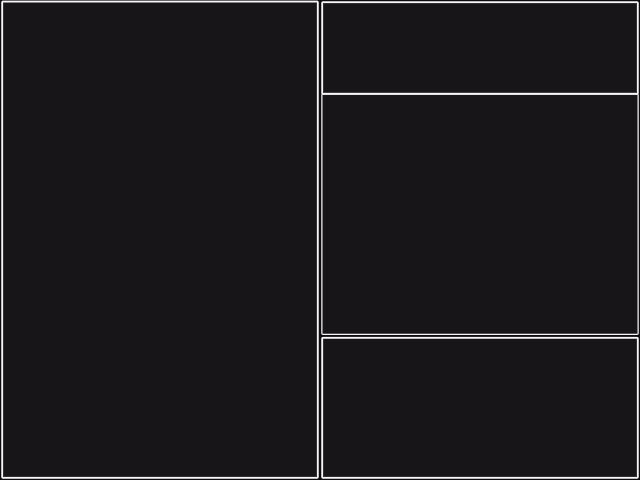
A WebGL 1 fragment shader for this background:

```glsl
precision highp float;

uniform vec2 u_resolution;

// Layout grid: all lengths below are in these canvas units
const vec2 GRID = vec2(512.0, 384.0);

const vec3 GUTTER = vec3(0.055, 0.05, 0.055);
const vec3 FILL = vec3(0.09, 0.082, 0.09);
const vec3 BORDER = vec3(0.965, 0.96, 0.97);

const float CORNER_RADIUS = 1.5;
const float BOLD = 1.5;
const float THIN = 1.0;

// Signed distance to a rounded box given by two opposite corners
float roundedBox(vec2 p, vec2 low, vec2 high, float radius) {
  vec2 q = abs(p - 0.5 * (low + high)) - 0.5 * (high - low) + radius;
  return length(max(q, 0.0)) + min(max(q.x, q.y), 0.0) - radius;
}

// Share of a pixel covered by the inside of a shape
float coverage(float dist, float pixel) {
  return clamp(0.5 - dist / pixel, 0.0, 1.0);
}

// Paints a filled panel with a border lying inside its outline
vec3 paintPanel(vec3 base, vec2 p, vec2 low, vec2 high, float stroke, float pixel) {
  float dist = roundedBox(p, low, high, CORNER_RADIUS);
  float outer = coverage(dist, pixel);
  float inner = coverage(dist + stroke, pixel);
  return base * (1.0 - outer) + BORDER * (outer - inner) + FILL * inner;
}

void main() {
  vec2 p = gl_FragCoord.xy / u_resolution * GRID;
  float pixel = GRID.y / u_resolution.y;
  vec3 color = GUTTER;

  // Tall left panel
  color = paintPanel(color, p, vec2(1.0, 1.0), vec2(255.0, 383.5), BOLD, pixel);

  // Right column: middle, top and bottom panels
  color = paintPanel(color, p, vec2(257.0, 116.0), vec2(511.0, 309.25), THIN, pixel);
  color = paintPanel(color, p, vec2(257.0, 308.25), vec2(511.0, 383.0), BOLD, pixel);
  color = paintPanel(color, p, vec2(257.0, 1.0), vec2(511.0, 114.5), BOLD, pixel);

  gl_FragColor = vec4(color, 1.0);
}
```
